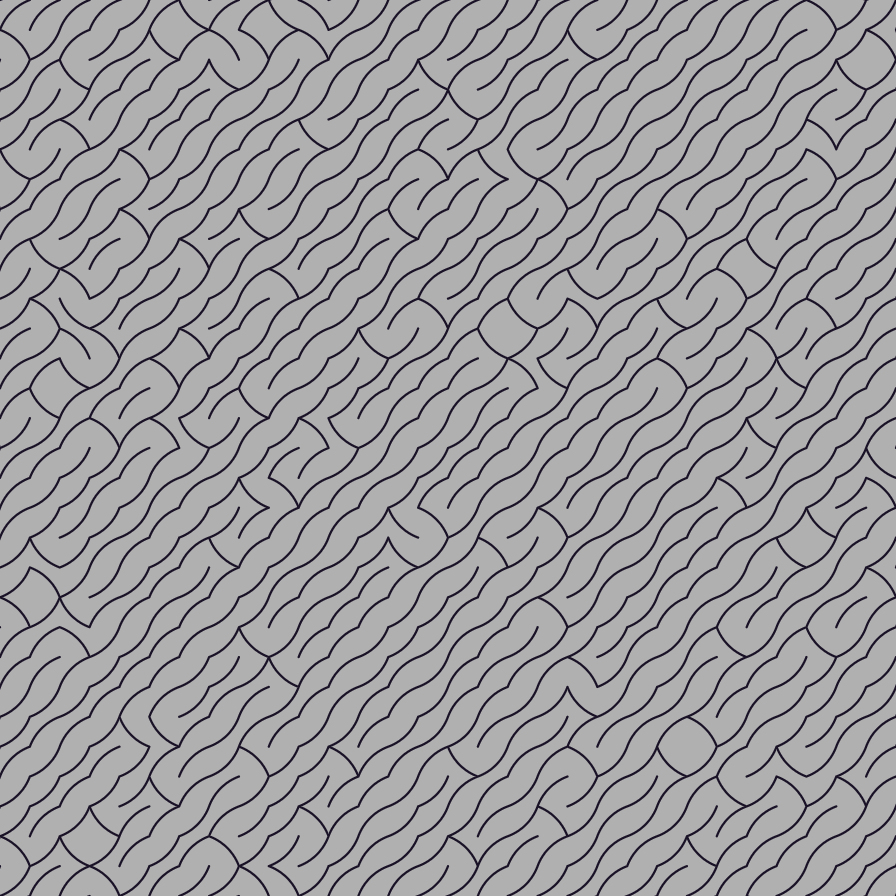
A Shadertoy shader for this pattern:

```glsl
#define CELLS 30.0          // cells along the canvas height
#define LINE_WIDTH 0.075    // stroke width, in cells
#define SAGITTA 0.155       // bulge of each arc, in cells
#define FALLING_SHARE 0.115 // share of cells whose arc runs downwards
#define PAPER vec3(0.69, 0.69, 0.69)
#define INK vec3(0.10, 0.07, 0.15)

float hash(vec2 p) {
    return fract(sin(dot(p, vec2(127.1, 311.7))) * 43758.5453);
}

// Distance to an arc spanning x = -halfChord..halfChord, bulging towards +y
float arcDistance(vec2 p, float halfChord, float sagitta) {
    float radius = (halfChord * halfChord + sagitta * sagitta) / (2.0 * sagitta);
    vec2 q = vec2(abs(p.x), p.y + radius - sagitta);
    vec2 tip = vec2(halfChord, radius - sagitta);
    bool insideSector = q.x * tip.y < q.y * tip.x;
    return insideSector ? abs(length(q) - radius) : length(q - tip);
}

// Distance to the diagonal arc of one cell, p relative to the cell centre
float cellDistance(vec2 p, vec2 cell) {
    if (hash(cell + 17.3) < FALLING_SHARE) p.x = -p.x;
    float bulgeSide = hash(cell + 71.9) < 0.5 ? -1.0 : 1.0;
    vec2 alongChord = vec2(p.x + p.y, bulgeSide * (p.y - p.x)) * sqrt(0.5);
    return arcDistance(alongChord, sqrt(0.5), SAGITTA);
}

void mainImage(out vec4 fragColor, in vec2 fragCoord) {
    float pixel = CELLS / iResolution.y;
    vec2 p = fragCoord * pixel;
    vec2 home = floor(p);

    // Neighbours are included so strokes and round caps cross cell borders
    float d = 1e3;
    for (int j = -1; j <= 1; j++) {
        for (int i = -1; i <= 1; i++) {
            vec2 cell = home + vec2(i, j);
            d = min(d, cellDistance(p - cell - 0.5, cell));
        }
    }

    // Stroke with a one-pixel soft edge
    float coverage = clamp((0.5 * LINE_WIDTH - d) / pixel + 0.5, 0.0, 1.0);
    fragColor = vec4(mix(PAPER, INK, coverage), 1.0);
}
```
